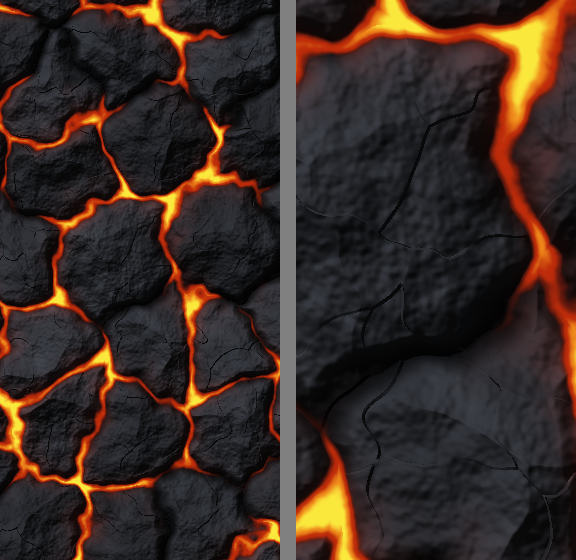
Left, the full canvas; right, a detail of the centre.
Give the GLSL for this texture, as a Shadertoy shader.

```glsl
// Cracked volcanic rock with molten lava glowing in the gaps between stones.
// Warped Voronoi cells form the stones, random planes chisel their facets,
// and distance to the cell borders drives lava heat, pools and red glow.

struct Cell {
    vec2 id;        // lattice cell that owns the point
    vec2 offset;    // point relative to the cell centre
    float edge;     // distance to the nearest border
    float corner;   // distance to the second nearest border
};

vec2 hash2(vec2 c) {
    vec3 q = fract(c.xyx * vec3(0.1031, 0.1030, 0.0973));
    q += dot(q, q.yzx + 33.33);
    return fract((q.xx + q.yz) * q.zy);
}

float gradientAt(vec2 i, vec2 f, vec2 c) {
    return dot(hash2(i + c) * 2.0 - 1.0, f - c);
}

// Gradient noise, roughly -0.6 to 0.6
float noise(vec2 p) {
    vec2 i = floor(p), f = p - i;
    vec2 u = f * f * f * (f * (f * 6.0 - 15.0) + 10.0);
    return mix(mix(gradientAt(i, f, vec2(0, 0)), gradientAt(i, f, vec2(1, 0)), u.x),
               mix(gradientAt(i, f, vec2(0, 1)), gradientAt(i, f, vec2(1, 1)), u.x), u.y);
}

float fbm(vec2 p) {
    float sum = 0.0, amp = 1.0;
    for (int i = 0; i < 4; i++) {
        sum += amp * noise(p);
        p = mat2(1.6, 1.2, -1.2, 1.6) * p + 7.3;
        amp *= 0.55;
    }
    return sum;
}

vec2 site(vec2 id) { return id + 0.1 + 0.8 * hash2(id + 41.0); }

Cell voronoi(vec2 x) {
    Cell cell = Cell(vec2(0.0), vec2(0.0), 9.0, 9.0);
    float nearest = 9.0;
    for (int k = 0; k < 9; k++) {
        vec2 id = floor(x) + vec2(k % 3 - 1, k / 3 - 1);
        vec2 d = x - site(id);
        if (dot(d, d) < nearest) {
            nearest = dot(d, d);
            cell.id = id;
            cell.offset = d;
        }
    }
    for (int k = 0; k < 25; k++) {
        if (k == 12) continue;
        vec2 other = x - site(cell.id + vec2(k % 5 - 2, k / 5 - 2));
        float d = max(dot(0.5 * (cell.offset + other), normalize(other - cell.offset)), 0.0);
        cell.corner = min(cell.corner, max(cell.edge, d));
        cell.edge = min(cell.edge, d);
    }
    return cell;
}

// Canvas widths to stone units, with ragged borders
vec2 warp(vec2 p) {
    vec2 bend = vec2(noise(p * 5.0 + 3.0), noise(p * 5.0 + 19.0));
    vec2 chip = vec2(noise(p * 17.0), noise(p * 17.0 + 31.0));
    return p * 3.1 + 0.32 * bend + 0.09 * chip + 11.0;
}

// Chiselled stone relief: cut planes, thin ledges, grain, sunken rim
float relief(vec2 p) {
    vec2 q = warp(p);
    Cell stone = voronoi(q);
    float h = 0.27;
    for (int k = 0; k < 6; k++) {
        vec2 r = hash2(stone.id * 7.0 + float(k) * 3.0);
        float a = 6.2832 * (float(k) + r.x) / 6.0;
        h = min(h, 0.18 + 0.3 * r.y - 0.5 * dot(vec2(cos(a), sin(a)), stone.offset));
    }
    Cell ledge = voronoi(q * 2.1 + 0.5 * noise(q * 3.0) + stone.id * 5.0);
    h += 0.06 * dot(ledge.offset, hash2(ledge.id + 5.0) * 2.0 - 1.0);
    h += 0.045 * fbm(p * 13.0) + 0.009 * noise(p * 75.0);
    return h + 0.1 * smoothstep(0.0, 0.13, stone.edge);
}

vec3 lavaColor(float heat) {
    vec3 c = mix(vec3(0.07, 0.04, 0.045), vec3(0.36, 0.09, 0.05), smoothstep(0.0, 0.25, heat));
    c = mix(c, vec3(0.74, 0.17, 0.04), smoothstep(0.2, 0.5, heat));
    c = mix(c, vec3(0.93, 0.52, 0.1), smoothstep(0.5, 0.78, heat));
    return mix(c, vec3(0.98, 0.91, 0.24), smoothstep(0.74, 1.0, heat));
}

void mainImage(out vec4 fragColor, in vec2 fragCoord) {
    vec2 p = fragCoord / iResolution.x;
    Cell stone = voronoi(warp(p));

    // Rock lit from the upper left
    vec2 e = vec2(0.003, 0.0);
    float h = relief(p);
    vec2 slope = vec2(relief(p + e.xy) - h, relief(p + e.yx) - h) / (e.x * 3.1);
    float light = max(dot(normalize(vec3(-slope, 1.0)), normalize(vec3(-0.45, 0.6, 0.75))), 0.0);
    vec3 color = vec3(0.18, 0.19, 0.212) * (0.15 + 0.95 * light);
    color *= 0.85 + 0.3 * hash2(stone.id).x + 0.25 * fbm(p * 9.0 + 4.0);
    color *= mix(0.3, 1.0, smoothstep(0.0, 0.11, stone.edge));

    // Some cracks run hot and others stay dark; corners gather pools
    float activity = smoothstep(-0.28, 0.24, noise(p * 2.6 + 6.0) + 0.35 * noise(p * 7.0));
    float pool = activity * (1.0 - smoothstep(0.02, 0.19, stone.corner));
    float flow = fbm(p * 15.0 + 2.0);

    // Red light spilling onto the stones
    float spill = activity * exp(-stone.edge / 0.08) * (0.65 + 0.7 * flow + 0.5 * pool);
    color += vec3(0.42, 0.06, 0.015) * max(spill, 0.0) * (0.5 + 0.7 * light);

    // Molten core, hottest along the middle of the crack
    float width = 0.015 + 0.055 * activity + 0.07 * pool + 0.03 * flow;
    float core = 1.0 - smoothstep(0.0, max(width, 0.012), stone.edge);
    float heat = core * (0.2 + 0.38 * activity + 0.42 * pool + 0.3 * flow) + 0.12 * activity;
    color = mix(color, lavaColor(heat), smoothstep(0.05, 0.4, core) * smoothstep(0.05, 0.35, activity));

    fragColor = vec4(clamp(color, 0.0, 1.0), 1.0);
}
```
